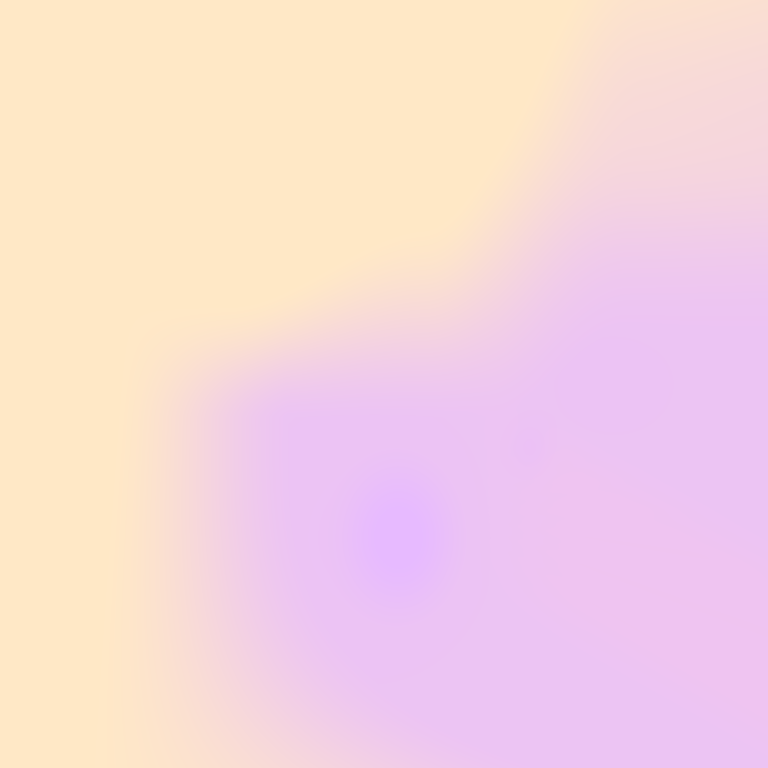
This background is drawn by a Shadertoy shader. Its source:

```glsl
// A soft pastel backdrop: cream melts into lilac around a violet glow.
// Two ramps with curved borders (one from the left, one from the top) are
// multiplied into a lilac amount; soft ellipses and a faint fan add tints.

const vec3 CREAM  = vec3(1.000, 0.910, 0.778);
const vec3 LILAC  = vec3(0.927, 0.768, 0.953);
const vec3 PINK   = vec3(0.938, 0.770, 0.943);
const vec3 VIOLET = vec3(0.906, 0.730, 1.000);

// Ramp from 0 at start to 1 at end, with gently rounded ends.
float softRamp(float start, float end, float x) {
    float t = clamp((x - start) / (end - start), 0.0, 1.0);
    return mix(t, smoothstep(0.0, 1.0, t), 0.6);
}

// Bell-shaped falloff with elliptical radii.
float bell(vec2 p, vec2 center, vec2 radii) {
    vec2 d = (p - center) / radii;
    return exp(-dot(d, d));
}

// Ellipse with a flat core that fades out to its rim.
float glow(vec2 p, vec2 center, vec2 radii) {
    return 1.0 - smoothstep(0.15, 1.0, length((p - center) / radii));
}

// Lilac entering from the left; its far border flares near the bottom.
float leftRamp(vec2 p) {
    float start = 0.12 + 0.075 * p.y;
    float end = 0.37 + 0.33 * exp(-p.y / 0.11);
    return softRamp(start, end, p.x);
}

// Lilac entering from above; its upper border climbs to the right.
float topRamp(vec2 p) {
    float upper = 0.60 + 0.10 * smoothstep(0.30, 0.56, p.x)
                + 0.42 * smoothstep(0.55, 0.85, p.x)
                + 0.40 * max(p.x - 0.85, 0.0);
    float lower = 0.457 + 0.115 * smoothstep(0.64, 0.82, p.x);
    float shelf = 0.15 * exp(-pow((p.y - 0.77) / 0.10, 2.0))
                * smoothstep(0.62, 0.85, p.x);
    return max(softRamp(upper, lower, p.y) - shelf, 0.0);
}

// Slanted band on the lower right with faint rays spreading from its tip.
float pinkFan(vec2 p, vec2 tip) {
    float across = p.y + 0.57 * p.x - 0.725;
    float band = 1.0 - smoothstep(0.07, 0.15, abs(across));
    vec2 d = p - tip;
    float angle = atan(d.y, max(d.x, 0.01));
    float rays = 0.9 + 0.07 * sin(31.0 * angle) + 0.03 * sin(67.0 * angle);
    return band * rays * smoothstep(0.60, 0.76, p.x);
}

void mainImage(out vec4 fragColor, in vec2 fragCoord) {
    vec2 p = fragCoord / iResolution.xy;

    // Cream to lilac, with the pink fan laid into the lilac.
    vec3 field = mix(LILAC, PINK, pinkFan(p, vec2(0.58, 0.33)));
    vec3 color = mix(CREAM, field, leftRamp(p) * topRamp(p));

    // Main violet glow, its wide halo and two small echoes.
    vec2 heart = vec2(0.521, 0.300);
    float violet = 0.90 * glow(p, heart, vec2(0.100, 0.130));
    violet += 0.18 * bell(p, heart - vec2(0.04, 0.0), vec2(0.13, 0.15));
    violet += 0.28 * bell(p, vec2(0.690, 0.417), vec2(0.026, 0.032));
    violet += 0.12 * bell(p, vec2(0.800, 0.500), vec2(0.070, 0.060));
    color = mix(color, VIOLET, min(violet, 1.0));

    fragColor = vec4(color, 1.0);
}
```
